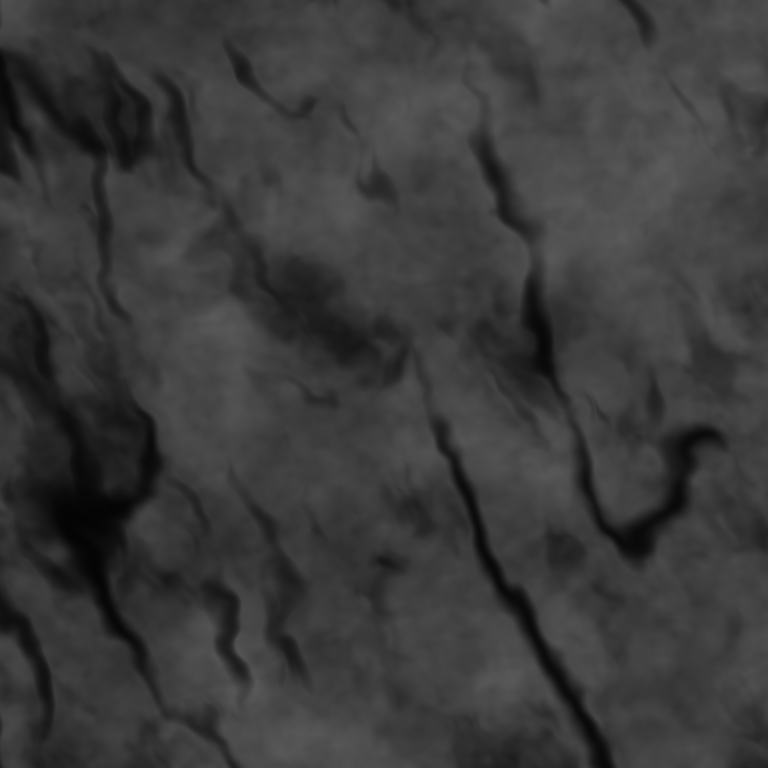
A WebGL 2 fragment shader for this texture:

```glsl
#version 300 es
precision highp float;

#define STONE_GREY 0.266
#define MOTTLE_CONTRAST 0.2
#define GRAIN_CONTRAST 0.065
#define STAIN_DEPTH 0.1
#define CRACK_DEPTH 0.85
#define CRACK_WIDTH 0.021
#define CRACK_SLANT 0.36
#define SEED 17.0

uniform vec2 u_resolution;
out vec4 fragColor;

float hash(vec2 cell) {
    uvec2 q = uvec2(ivec2(cell)) * uvec2(1597u, 3571u);
    uint h = (q.x ^ (q.y << 7)) * 73939u + q.y;
    h = (h ^ (h >> 15)) * 62089911u;
    h = (h ^ (h >> 13)) * 93563u;
    return float((h ^ (h >> 16)) & 65535u) / 65535.0;
}

float noise(vec2 p) {
    vec2 cell = floor(p);
    vec2 f = p - cell;
    f = f * f * f * (f * (f * 6.0 - 15.0) + 10.0);
    float low = mix(hash(cell), hash(cell + vec2(1, 0)), f.x);
    float high = mix(hash(cell + vec2(0, 1)), hash(cell + vec2(1, 1)), f.x);
    return mix(low, high, f.y);
}

// Each octave is turned to hide the lattice
float fbm(vec2 p, int octaves) {
    float sum = 0.0, total = 0.0, amplitude = 0.5;
    for (int i = 0; i < octaves; i++) {
        sum += amplitude * noise(p);
        total += amplitude;
        amplitude *= 0.55;
        p = mat2(0.8, 0.6, -0.6, 0.8) * p * 2.03 + 11.7;
    }
    return sum / total;
}

// Dark seams along a contour of stretched noise, with even width in canvas units
float cracks(vec2 p, vec2 scale, float strength) {
    const float STEP = 0.004;
    vec2 q = p * scale + SEED;
    float field = fbm(q, 2);
    vec2 slope = vec2(fbm(q + vec2(STEP * scale.x, 0.0), 2),
                      fbm(q + vec2(0.0, STEP * scale.y), 2)) - field;
    float span = abs(field - 0.5) / max(length(slope) / STEP, 0.25 * scale.x);
    float width = CRACK_WIDTH * strength + 0.007;
    return strength * (1.0 - smoothstep(0.0, width, span));
}

void main() {
    vec2 uv = gl_FragCoord.xy / u_resolution;
    vec2 p = gl_FragCoord.xy / min(u_resolution.x, u_resolution.y);

    // Warped coordinates, sheared so that seams lean down to the right
    vec2 warp = vec2(fbm(p * 7.0 + 3.1, 3), fbm(p * 7.0 + 41.3, 3)) - 0.5;
    vec2 ragged = vec2(noise(p * 38.0 + 7.0), noise(p * 38.0 + 77.0)) - 0.5;
    vec2 bent = p + 0.06 * warp + 0.012 * ragged;
    vec2 slanted = vec2(bent.x + CRACK_SLANT * bent.y, bent.y);

    // Mottled stone with a soft grain
    float grey = STONE_GREY + 0.025 * (uv.x - 0.5);
    grey += MOTTLE_CONTRAST * (fbm(bent * 7.0 + SEED, 5) - 0.5);
    grey += GRAIN_CONTRAST * (fbm(p * vec2(36.0, 42.0), 2) - 0.5);

    // Seams and stains gather towards the left and lower edges
    float edge = 0.17 * smoothstep(0.4, 0.0, uv.x) + 0.1 * smoothstep(0.6, 0.0, uv.y);

    // Ragged soft stains
    float stain = fbm(slanted * vec2(9.0, 7.0) + 63.0, 4) + 0.3 * edge;
    grey -= STAIN_DEPTH * smoothstep(0.5, 0.76, stain);

    // Short broken seams of two sizes
    float coarsePatch = fbm(slanted * vec2(5.0, 4.0) + 90.0, 3) + edge;
    float finePatch = fbm(slanted * vec2(9.0, 6.0) + 130.0, 3) + edge;
    float coarse = cracks(slanted, vec2(4.6, 1.3), smoothstep(0.48, 0.76, coarsePatch));
    float fine = cracks(slanted + 5.0, vec2(10.0, 3.0), smoothstep(0.53, 0.88, finePatch));
    float shade = 1.0 - (1.0 - coarse) * (1.0 - 0.75 * fine);
    grey *= 1.0 - CRACK_DEPTH * shade;

    fragColor = vec4(vec3(clamp(grey, 0.0, 1.0)), 1.0);
}
```
